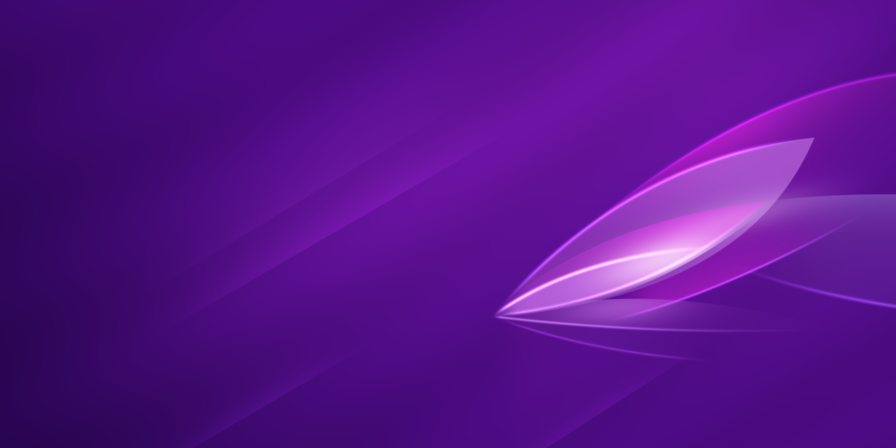
Give the GLSL for this background, as a WebGL 2 fragment shader.

```glsl
#version 300 es
precision highp float;

uniform vec2 u_resolution;
out vec4 outColor;

#define TIP vec2(1.099, 0.294)
#define LEAF_END vec2(1.818, 0.693)
#define NIGHT vec3(0.13, 0.015, 0.28)
#define PURPLE vec3(0.285, 0.04, 0.50)
#define VIOLET vec3(0.45, 0.085, 0.66)
#define MAGENTA vec3(0.77, 0.13, 0.82)
#define LILAC vec3(0.72, 0.40, 0.86)
#define MIST vec3(0.52, 0.33, 0.74)
#define PALE vec3(0.97, 0.84, 0.98)

// Quadratic curve monotone in x: signed distance (positive above), parameter
vec2 arc(vec2 p, vec2 a, vec2 b, vec2 c) {
    vec2 h = b - a, k = a - 2.0 * b + c;
    float dx = p.x - a.x;
    float s = sqrt(max(h.x * h.x + k.x * dx, 1e-4));
    float t = dx / (h.x + s);
    vec2 q = a + t * (2.0 * h + k * t);
    return vec2((p.y - q.y) * s / length(vec2(s, h.y + k.y * t)), t);
}

float above(float d) {
    float aa = 1.0 / u_resolution.y;
    return smoothstep(-aa, aa, d);
}

// Fades in from the start of a curve and out towards its end
float span(float t, float rise, float fall) {
    return smoothstep(0.0, rise, t) * (1.0 - smoothstep(fall, 1.0, t));
}

// Thin luminous line
float rim(float d, float width) {
    float w = max(width, 0.7 / u_resolution.y);
    return exp(-d * d / (w * w)) * width / w;
}

// Soft elliptical glow, rotated by angle
float glow(vec2 p, vec2 center, vec2 radius, float angle) {
    float c = cos(angle), s = sin(angle);
    vec2 q = mat2(c, -s, s, c) * (p - center) / radius;
    return exp(-dot(q, q));
}

// Straight diagonal edge lit on its upper side
float streak(vec2 p, vec2 a, vec2 b, float width) {
    vec2 e = arc(p, a, 0.5 * (a + b), b);
    return above(e.x) * exp(-max(e.x, 0.0) / width) * span(e.y, 0.45, 0.55);
}

vec3 backdrop(vec2 p) {
    float light = smoothstep(-0.25, 0.95, p.x * 0.75 + p.y * 0.45);
    vec3 col = mix(NIGHT, PURPLE, light);
    col = mix(col, VIOLET, 0.72 * glow(p, vec2(1.08, 0.66), vec2(0.65, 0.25), 0.5));
    col = mix(col, VIOLET, 0.70 * glow(p, vec2(1.60, 0.88), vec2(0.42, 0.28), 0.4));
    col = mix(col, VIOLET, 0.35 * glow(p, vec2(1.65, 0.42), vec2(0.50, 0.24), 0.3));
    // Broad diagonal bands
    float bands = 0.5 + 0.5 * sin((p.y - 0.57 * p.x) * 21.0 + 1.5 * sin(p.x * 2.3));
    col *= 0.97 + 0.06 * bands;
    col += vec3(0.075, 0.025, 0.08) * streak(p, vec2(0.30, 0.223), vec2(1.22, 0.755), 0.09);
    col += vec3(0.035, 0.015, 0.04) * streak(p, vec2(0.25, 0.297), vec2(1.10, 0.811), 0.08);
    col += vec3(0.06, 0.02, 0.08) * streak(p, vec2(0.30, -0.076), vec2(0.85, 0.245), 0.03);
    col += vec3(0.07, 0.02, 0.09) * streak(p, vec2(1.00, -0.141), vec2(1.62, 0.258), 0.04);
    return col;
}

vec3 petals(vec3 col, vec2 p) {
    vec2 outer = arc(p, TIP, vec2(1.575, 0.787), vec2(2.03, 0.838));
    vec2 leafTop = arc(p, TIP, vec2(1.405, 0.6465), LEAF_END);
    vec2 leafLow = arc(p, TIP, vec2(1.667, 0.334), LEAF_END);
    vec2 wing = arc(p, TIP, vec2(1.38, 0.575), vec2(2.02, 0.566));
    vec2 heartTop = arc(p, TIP, vec2(1.29, 0.435), vec2(1.62, 0.45));
    vec2 heartLow = arc(p, TIP, vec2(1.47, 0.33), vec2(1.72, 0.56));
    vec2 sweep = arc(p, vec2(1.35, 0.282), vec2(1.60, 0.335), vec2(1.95, 0.535));
    vec2 tail = arc(p, vec2(1.56, 0.44), vec2(1.75, 0.35), vec2(2.04, 0.31));
    vec2 keel = arc(p, TIP, vec2(1.45, 0.25), vec2(1.85, 0.265));
    vec2 under = arc(p, TIP, vec2(1.32, 0.21), vec2(1.60, 0.195));
    vec2 hull = arc(p, TIP, vec2(1.48, 0.39), vec2(1.90, 0.25));
    float begin = smoothstep(0.0, 0.12, outer.y);

    // Magenta outer petal
    float inside = above(-outer.x) * begin;
    float hot = glow(p, vec2(1.63, 0.69), vec2(0.24, 0.12), 0.4);
    col = mix(col, MAGENTA, inside * exp(min(outer.x, 0.0) / 0.11) * (0.18 + 0.62 * hot));
    col += MAGENTA * 0.30 * rim(outer.x, 0.004) * smoothstep(0.2, 0.6, outer.y);

    // Misty wing reaching the right edge
    float reach = smoothstep(1.60, 1.90, p.x);
    float veil = above(-wing.x) * reach;
    col = mix(col, MIST, veil * (0.62 * exp(min(wing.x, 0.0) / 0.07) + 0.13 * above(tail.x)));
    col += MIST * 0.45 * rim(tail.x, 0.004) * smoothstep(0.1, 0.9, tail.y);

    // Magenta sweep below the leaf
    float swept = above(sweep.x) * span(sweep.y, 0.25, 0.45) * above(-leafLow.x);
    col = mix(col, MAGENTA, 0.58 * swept * exp(-max(sweep.x, 0.0) / 0.12));
    col += LILAC * 0.38 * rim(sweep.x, 0.003) * span(sweep.y, 0.2, 0.6);

    // Translucent upper leaf
    float leaf = above(-leafTop.x) * above(leafLow.x) * smoothstep(0.0, 0.15, leafTop.y);
    col = mix(col, LILAC, leaf * (0.30 + 0.45 * smoothstep(1.2, 1.7, p.x)));
    col += LILAC * 0.50 * rim(leafTop.x, 0.004) * span(leafTop.y, 0.2, 0.75);

    // Inner magenta and bright heart
    float inner = above(-wing.x) * above(heartLow.x) * begin;
    float warm = glow(p, vec2(1.56, 0.47), vec2(0.22, 0.10), 0.3);
    col = mix(col, MAGENTA + 0.08, inner * (0.15 + 0.75 * warm));
    float heart = above(-heartTop.x) * above(heartLow.x) * span(heartTop.y, 0.15, 0.8);
    col = mix(col, LILAC + 0.1, 0.55 * heart);
    col = mix(col, PALE, 0.85 * glow(p, vec2(1.49, 0.425), vec2(0.15, 0.045), 0.3) * above(heartLow.x + 0.01));
    col = mix(col, PALE, 0.30 * glow(p, vec2(1.66, 0.52), vec2(0.16, 0.035), 0.25));
    col += PALE * 0.60 * rim(heartTop.x, 0.004) * span(heartTop.y, 0.1, 0.4);
    col += PALE * 0.30 * rim(heartLow.x, 0.004) * span(heartLow.y, 0.1, 0.5);

    // Lower leaf and trailing threads
    float lower = above(-hull.x) * above(keel.x) * span(hull.y, 0.1, 0.3);
    float shine = glow(p, vec2(1.39, 0.315), vec2(0.15, 0.04), 0.1);
    col = mix(col, LILAC, lower * (0.12 + 0.60 * shine));
    col += PALE * 0.35 * rim(keel.x, 0.003) * span(keel.y, 0.03, 0.1);
    col = mix(col, MIST, 0.10 * above(-keel.x) * above(under.x) * span(under.y, 0.2, 0.4));
    col += LILAC * 0.22 * rim(under.x, 0.003) * span(under.y, 0.2, 0.7);
    return col;
}

void main() {
    vec2 p = gl_FragCoord.xy / u_resolution.y;
    p.x *= 2.0 * u_resolution.y / u_resolution.x;
    outColor = vec4(clamp(petals(backdrop(p), p), 0.0, 1.0), 1.0);
}
```
